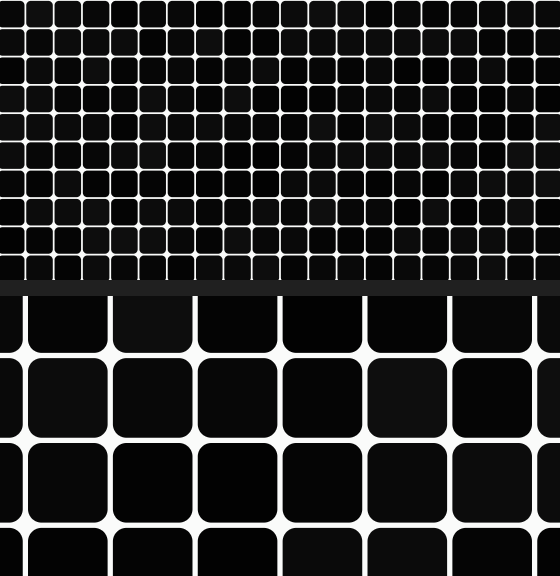
Top, the full canvas; bottom, a detail of the centre.
Write a WebGL 1 fragment shader that draws this pattern.

```glsl
precision highp float;

uniform vec2 u_resolution;

#define ROWS 9.897          // tiles per canvas height
#define GROUT_WIDTH 0.062   // joint width, in tiles
#define CORNER_RADIUS 0.16  // tile corner radius, in tiles
#define TONE_DARK 0.008
#define TONE_LIGHT 0.056
#define GROUT_COLOR vec3(0.98, 0.985, 0.98)

float hash(vec2 cell) {
    vec3 p = fract(vec3(cell.xyx) * 0.1031);
    p += dot(p, p.yzx + 33.33);
    return fract((p.x + p.y) * p.z);
}

// Signed distance to a rounded square centred on the origin
float roundedSquare(vec2 p, float halfSize, float radius) {
    vec2 q = abs(p) - halfSize + radius;
    return length(max(q, 0.0)) + min(max(q.x, q.y), 0.0) - radius;
}

void main() {
    // Grid with a joint on the vertical centre line and on the top edge
    vec2 fromTop = gl_FragCoord.xy - vec2(0.5, 1.0) * u_resolution;
    vec2 grid = fromTop * ROWS / u_resolution.y;
    vec2 cell = floor(grid);
    vec2 local = fract(grid) - 0.5;

    // Antialiased tile shape, one pixel wide at the edge
    float pixel = ROWS / u_resolution.y;
    float dist = roundedSquare(local, 0.5 - 0.5 * GROUT_WIDTH, CORNER_RADIUS);
    float tile = clamp(0.5 - dist / pixel, 0.0, 1.0);

    // Flat near-black tone that varies from tile to tile
    vec3 tileColor = vec3(mix(TONE_DARK, TONE_LIGHT, hash(cell + 64.0)));

    gl_FragColor = vec4(mix(GROUT_COLOR, tileColor, tile), 1.0);
}
```
